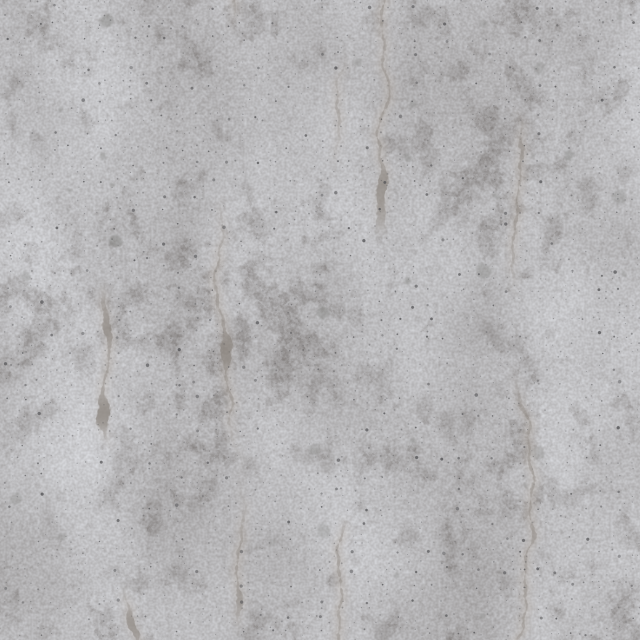
Write a WebGL 1 fragment shader that draws this texture.

```glsl
precision highp float;
// Weathered concrete wall: layered gradient noise gives broad vertical
// shading, mottled blotches and fine grain; jittered cells scatter pores and
// soft stains; wandering vertical lines form broken brownish seep marks.

uniform vec2 u_resolution;

const vec3 DARK_CEMENT  = vec3(0.61, 0.60, 0.60);
const vec3 LIGHT_CEMENT = vec3(0.76, 0.76, 0.77);
const vec3 PORE_COLOR   = vec3(0.34, 0.34, 0.35);
const vec3 STAIN_COLOR  = vec3(0.53, 0.53, 0.52);
const vec3 SEEP_COLOR   = vec3(0.53, 0.505, 0.48);
const vec3 HALO_COLOR   = vec3(0.74, 0.70, 0.66);

const float BASE_TONE = 0.86;       // 0 = dark cement, 1 = light cement
const float BAND_AMOUNT = 0.38;
const float CLOUD_AMOUNT = 0.42;
const float BLOTCH_AMOUNT = 0.46;
const float SPECKLE_AMOUNT = 0.38;
const float GRAIN_AMOUNT = 0.45;
const int   SEEP_COUNT = 5;
const float SEEP_START = 0.22;
const float SEEP_SPACING = 0.14;

vec2 hash2(vec2 p) {
  vec3 q = fract(p.xyx * vec3(0.1031, 0.1030, 0.0973));
  q += dot(q, q.yzx + 33.33);
  return fract((q.xx + q.yz) * q.zy);
}

float cornerSlope(vec2 cell, vec2 offset) {
  float angle = 6.2832 * hash2(cell).x;
  return dot(vec2(cos(angle), sin(angle)), offset);
}

// Gradient noise, roughly -0.7 to 0.7
float noise(vec2 p) {
  vec2 i = floor(p);
  vec2 f = p - i;
  vec2 u = f * f * f * (f * (f * 6.0 - 15.0) + 10.0);
  vec2 e = vec2(1.0, 0.0);
  float low  = mix(cornerSlope(i, f), cornerSlope(i + e, f - e), u.x);
  float high = mix(cornerSlope(i + e.yx, f - e.yx), cornerSlope(i + 1.0, f - 1.0), u.x);
  return mix(low, high, u.y);
}

float fbm(vec2 p) {
  float sum = 0.0;
  float amp = 1.0;
  for (int i = 0; i < 5; i++) {
    sum += amp * noise(p);
    p = mat2(1.6, 1.2, -1.2, 1.6) * p + 17.3;
    amp *= 0.55;
  }
  return sum;
}

// Coverage of one jittered dot per occupied cell; radii in canvas units
float dots(vec2 p, float cells, float density, vec2 radii, float soft) {
  vec2 cell = floor(p * cells);
  vec2 place = 0.3 + 0.4 * hash2(cell + 41.0);
  vec2 pick = hash2(cell + 113.0);
  float radius = mix(radii.x, radii.y, pick.y * pick.y);
  float dist = length(p - (cell + place) / cells);
  float disc = 1.0 - smoothstep(radius - soft, radius + soft, dist);
  return disc * step(pick.x, density) * (0.5 + 0.5 * hash2(cell + 7.0).x);
}

// x = seep mark coverage, y = faint warm halo around it
vec2 seepMarks(vec2 p, float pixel) {
  vec2 marks = vec2(0.0);
  float ragged = 0.003 * noise(p * 90.0) + 0.002 * noise(p * 190.0);
  for (int i = 0; i < SEEP_COUNT; i++) {
    float id = float(i);
    float row = id * 7.37 + 3.4;
    float center = SEEP_START + SEEP_SPACING * (id + 0.7 * hash2(vec2(id, 5.0)).x - 0.35);
    center += 0.05 * noise(vec2(p.y * 2.3, row)) + 0.018 * noise(vec2(p.y * 11.0, row))
            + 0.009 * noise(vec2(p.y * 34.0, row));
    float present = smoothstep(-0.04, 0.16, noise(vec2(p.y * 3.1 + 9.0, row + 50.3)));
    float lump = smoothstep(0.08, 0.5, noise(vec2(p.y * 10.0, row + 90.2)));
    float dist = abs(p.x - center);
    float width = 0.0012 + 0.009 * lump;
    float body = 1.0 - smoothstep(width - pixel, width + pixel + 0.001, dist + ragged);
    marks.x = max(marks.x, body * present * (0.4 + 0.35 * lump));
    marks.y = max(marks.y, present * exp(-dist * dist * 9000.0));
  }
  return marks;
}

void main() {
  vec2 p = gl_FragCoord.xy / u_resolution.y;
  float pixel = 0.7 / u_resolution.y;

  // Cement tone, from broad shading down to grain
  float bands = noise(p * vec2(6.5, 1.3) + 3.7);
  float clouds = fbm(p * vec2(5.0, 4.0) + 21.0);
  float patches = noise(p * vec2(4.5, 3.0) + 60.0);
  float blotches = smoothstep(0.0, 0.6, fbm(p * vec2(19.0, 16.0) + 8.0) + 0.6 * patches);
  float speckle = smoothstep(0.05, 0.5, fbm(p * 75.0 + 5.0) + 0.5 * patches);
  float grain = noise(p * 241.0) + 0.7 * noise(p * 127.0 + 31.0);
  float tone = BASE_TONE + BAND_AMOUNT * bands + CLOUD_AMOUNT * clouds
             - BLOTCH_AMOUNT * blotches - SPECKLE_AMOUNT * speckle * (0.4 + 0.6 * blotches)
             + GRAIN_AMOUNT * grain;
  vec3 color = mix(DARK_CEMENT, LIGHT_CEMENT, tone);

  // Soft stains with wobbling outlines
  vec2 wobble = 0.005 * vec2(noise(p * 60.0), noise(p * 60.0 + 40.0));
  float stain = dots(p + wobble, 15.0, 0.2, vec2(0.003, 0.012), 0.003);
  color = mix(color, STAIN_COLOR, 0.5 * stain);

  // Seep marks
  vec2 seep = seepMarks(p, pixel);
  color = mix(color, HALO_COLOR, 0.3 * seep.y);
  color = mix(color, SEEP_COLOR, seep.x);

  // Pores, coarse and fine
  float pores = dots(p, 41.0, 0.25, vec2(0.001, 0.0028), pixel);
  float pinholes = dots(p + 3.1, 97.0, 0.22, vec2(0.0007, 0.0014), pixel);
  color = mix(color, PORE_COLOR, max(0.85 * pores, 0.5 * pinholes));

  gl_FragColor = vec4(color, 1.0);
}
```
